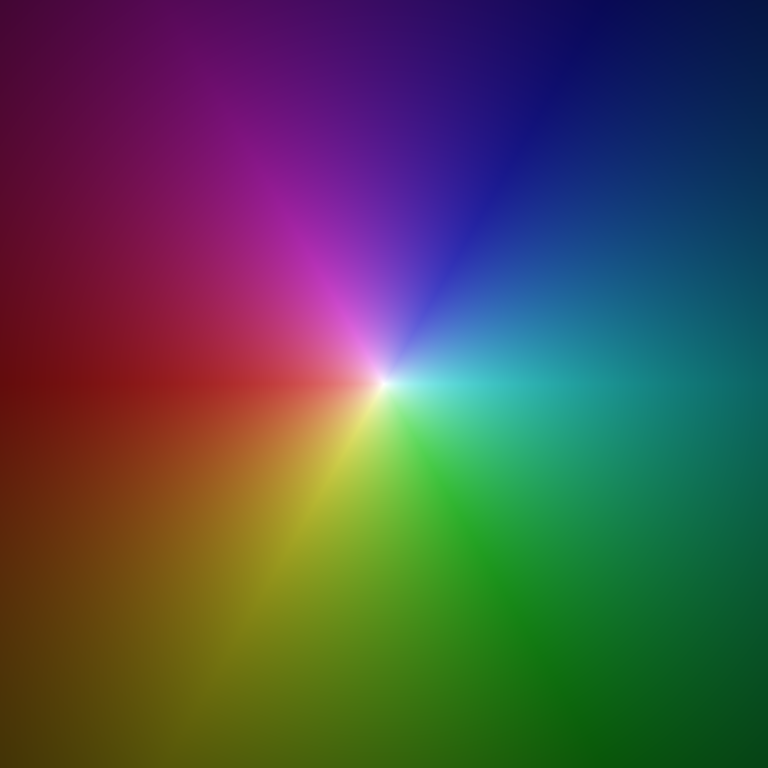
This background is drawn by a three.js fragment shader. Its source:

```glsl
// A full colour wheel fading from a white centre to dark, saturated edges.
varying vec2 vUv;

// Pure hue with straight ramps between the six primaries; turn runs 0 to 1.
vec3 pureHue(float turn) {
  vec3 ramp = abs(mod(turn * 6.0 + vec3(0.0, 4.0, 2.0), 6.0) - 3.0) - 1.0;
  return clamp(ramp, 0.0, 1.0);
}

void main() {
  // The tiny offset keeps the angle defined at the exact centre.
  vec2 fromCentre = vUv - 0.5 + 0.00001;
  float radius = length(fromCentre);

  // Cyan points right, red points left.
  float turn = atan(fromCentre.y, fromCentre.x) / 6.2831853 + 0.5;

  // White core falls off sharply, brightness falls off gently.
  float whiteness = 1.0 / (1.0 + 15.0 * radius);
  float brightness = exp(-1.9 * radius);

  vec3 color = mix(pureHue(turn), vec3(1.0), whiteness) * brightness;
  gl_FragColor = vec4(color, 1.0);
}
```
